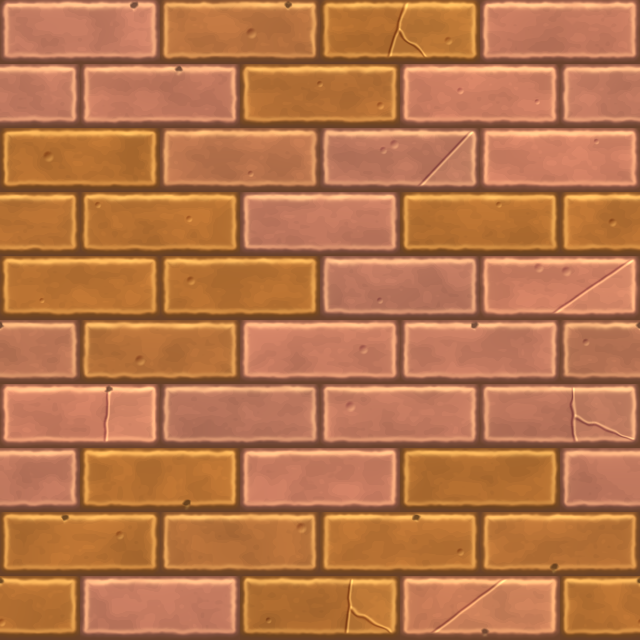
Write a Shadertoy shader that draws this texture.

```glsl
// Worn brick wall in running bond: bevelled salmon and ochre bricks with blotches, dents and cracks.

const vec2 GRID = vec2(4.0, 10.0);          // bricks across and down
const vec2 HALF_BRICK = vec2(0.119, 0.043); // in canvas units
const vec3 OCHRE = vec3(0.70, 0.43, 0.19);
const vec3 SALMON = vec3(0.79, 0.485, 0.375);
const vec3 MAUVE = vec3(0.73, 0.46, 0.365);
const vec3 MORTAR = vec3(0.40, 0.25, 0.16);
const vec3 GLOW = vec3(0.25, 0.25, 0.15);

float hash(vec2 p) {
    return fract(sin(dot(p, vec2(127.1, 311.7))) * 43758.5);
}

vec2 hash2(vec2 p) {
    return vec2(hash(p), hash(p + 37.3));
}

float noise(vec2 p) {
    vec2 i = floor(p), f = fract(p);
    f = f * f * (3.0 - 2.0 * f);
    return mix(mix(hash(i), hash(i + vec2(1, 0)), f.x),
               mix(hash(i + vec2(0, 1)), hash(i + vec2(1, 1)), f.x), f.y);
}

float fbm(vec2 p) {
    return 0.55 * noise(p) + 0.28 * noise(p * 2.1 + 5.0) + 0.17 * noise(p * 4.3 + 9.0);
}

float bump(float x, float width) {
    x /= width;
    return exp(-x * x);
}

float roundBox(vec2 p, vec2 halfSize, float radius) {
    vec2 q = abs(p) - halfSize + radius;
    return length(max(q, 0.0)) + min(max(q.x, q.y), 0.0) - radius;
}

vec3 brickColor(vec2 id) {
    vec3 pink = mix(MAUVE, SALMON, hash(id + 3.7));
    vec3 c = mix(OCHRE, pink, smoothstep(0.22, 0.58, hash(id + 11.3)));
    return c * mix(0.97, 1.03, hash(id + 23.9));
}

// Soft-edged flat patches of tone
float blotches(vec2 p) {
    float n = fbm(p * vec2(24.0, 30.0));
    float steps = smoothstep(0.36, 0.39, n) + smoothstep(0.49, 0.52, n) + smoothstep(0.62, 0.65, n);
    return (steps - 1.5) * 0.035 + (noise(p * 10.0 + 4.0) - 0.5) * 0.09;
}

// Round hollow: shaded on the upper left, lit on the lower right
float dent(vec2 p, float radius) {
    float slope = dot(p / radius, vec2(0.5, -0.85));
    return slope * (1.0 - smoothstep(0.5, 1.25, length(p) / radius));
}

// Groove with one lit lip and one shaded lip
float groove(float s) {
    return 0.75 * bump(s - 0.0022, 0.0018) - 0.65 * bump(s + 0.0012, 0.0018);
}

// Slanted crack, sometimes with a side branch
float crack(vec2 p, vec2 id) {
    vec2 q = p - (hash2(id + 51.0) - 0.5) * vec2(0.15, 0.03);
    q += (noise(p * 70.0 + id) - 0.5) * 0.005;
    float angle = (hash(id + 61.0) - 0.5) * 2.0;
    vec2 n = vec2(cos(angle), sin(angle));
    float s = dot(q, n);
    float branch = groove(dot(q, vec2(0.45 * n.x - n.y, n.x + 0.45 * n.y)) / 1.1);
    branch *= smoothstep(0.0, 0.003, s) * step(0.5, hash(id + 71.0));
    return groove(s) + branch + 0.12 * smoothstep(-0.002, 0.002, s);
}

void mainImage(out vec4 fragColor, in vec2 fragCoord) {
    // Running bond: every other row shifts by half a brick
    vec2 cell = fragCoord / iResolution.xy * GRID;
    cell.x += 0.5 * (1.0 - mod(floor(cell.y), 2.0));
    vec2 id = mod(floor(cell), GRID);
    vec2 local = (fract(cell) - 0.5) / GRID;
    vec2 p = local - vec2(0.0, 0.003);
    vec2 seeded = p + id * 7.31;

    // Brick outline with worn edges
    float wear = (noise(seeded * 55.0) - 0.5) * 0.0028 + (noise(seeded * 150.0) - 0.5) * 0.0012;
    float d = roundBox(p, HALF_BRICK, 0.007) + wear;

    // Which side of the bevel this point belongs to
    vec2 e = abs(p) - HALF_BRICK;
    float level = smoothstep(-0.006, 0.006, e.y - e.x);
    float top = level * step(0.0, p.y);
    float bottom = level - top;

    // Face tone
    vec3 base = brickColor(id);
    float face = smoothstep(0.003, 0.009, -d);
    vec3 col = base * (1.0 + blotches(seeded) * face);

    // Cracks on a few bricks
    float cracked = step(0.80, hash(id + 41.0)) * smoothstep(-0.002, 0.004, -d);
    col += GLOW * crack(p, id) * cracked;

    // Bevel: bright on top, softer on the sides, thin below
    float ridge = bump(d + 0.0042, mix(0.0036, 0.0048, top));
    float strength = 0.62 + 0.40 * top - 0.14 * bottom;
    strength *= 0.75 + 0.5 * noise(seeded * 40.0 + 8.0);
    col += GLOW * (ridge * strength + 0.22 * exp(min(d, 0.0) / 0.010) * (1.0 - bottom));

    // Joint: shaded edge falling into dark mortar
    float shade = smoothstep(-0.003, 0.003, d);
    col = mix(col, base * (0.70 + 0.12 * top - 0.06 * bottom), shade);
    col = mix(col, MORTAR, smoothstep(0.001, 0.009, d) * 0.8);

    // Dents on the face, and dark chips along the long edges
    for (int i = 0; i < 2; i++) {
        vec2 key = id + float(i) * 13.7 + 81.0;
        vec2 at = (hash2(key) - 0.5) * vec2(0.20, 0.06);
        float present = step(0.55, hash(key + 5.0));
        col += GLOW * dent(p - at, mix(0.004, 0.008, hash(key + 9.0))) * present * 0.9;
    }
    float side = sign(hash(id + 91.0) - 0.5);
    vec2 chip = p - vec2((hash(id + 95.0) - 0.5) * 0.21, side * 0.039);
    chip += (noise(seeded * 200.0) - 0.5) * 0.003;
    float chipped = step(0.62, hash(id + 99.0));
    float hole = 1.0 - smoothstep(0.002, 0.0065, length(chip * vec2(0.8, 1.0)));
    col = mix(col, base * 0.48, hole * chipped * 0.85);
    col += GLOW * bump(length(chip + vec2(0.0, 0.006)), 0.003) * chipped * 0.5;

    fragColor = vec4(clamp(col, 0.0, 1.0), 1.0);
}
```
